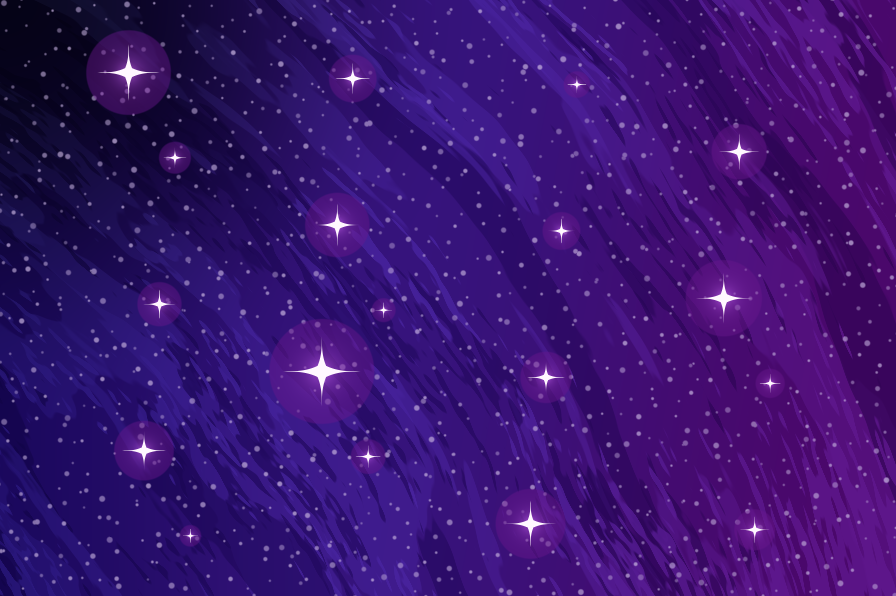
A WebGL 1 fragment shader for this background:

```glsl
precision highp float;
// Violet night sky: a dark-to-magenta gradient under curved dry-brush strokes,
// made of gradient noise stretched along arcs, with hashed grids of small dots
// and a loop of four-pointed stars sitting in translucent discs.

uniform vec2 u_resolution;

const int STAR_COUNT = 18;
const vec2 ARC_CENTER = vec2(-1.1, -0.8);

vec2 hash2(vec2 p) {
  vec3 h = fract(p.xyx * vec3(0.1031, 0.1030, 0.0973));
  h += dot(h, h.yzx + 33.33);
  return fract((h.xx + h.yz) * h.zy);
}

float cornerDot(vec2 cell, vec2 corner, vec2 f) {
  float angle = 6.2832 * hash2(cell + corner).x;
  return dot(vec2(cos(angle), sin(angle)), f - corner);
}

float gradientNoise(vec2 p) {
  vec2 cell = floor(p);
  vec2 f = p - cell;
  vec2 w = f * f * f * (f * (f * 6.0 - 15.0) + 10.0);
  float low = mix(cornerDot(cell, vec2(0, 0), f), cornerDot(cell, vec2(1, 0), f), w.x);
  float high = mix(cornerDot(cell, vec2(0, 1), f), cornerDot(cell, vec2(1, 1), f), w.x);
  return 1.4 * mix(low, high, w.y);
}

vec3 skyGradient(vec2 uv) {
  vec3 sky = mix(vec3(0.10, 0.03, 0.36), vec3(0.21, 0.075, 0.485),
                 smoothstep(-0.05, 0.42, uv.x));
  float magenta = smoothstep(0.5, 1.05, uv.x + 0.12 * (1.0 - uv.y));
  sky = mix(sky, vec3(0.29, 0.03, 0.42), magenta);
  float corner = 1.0 - smoothstep(0.0, 0.55, length((uv - vec2(0, 1)) * vec2(1.0, 0.75)));
  return mix(sky, vec3(0.02, 0.01, 0.09), corner);
}

// Broad stroke with a crisp, slightly ragged edge; q = (across, along).
float broadStroke(vec2 q, float frequency, float threshold, float px) {
  float n = gradientNoise(q * vec2(frequency, 1.3));
  n += 0.30 * gradientNoise(q * vec2(frequency * 3.0, 3.5));
  n += 0.10 * gradientNoise(q * vec2(frequency * 9.0, 14.0));
  float soft = px * frequency * 1.5;
  return smoothstep(threshold - soft, threshold + soft, n);
}

// Dry bristle marks, gathered where a slow noise is high.
float bristles(vec2 q, float frequency, float threshold, float px) {
  float n = gradientNoise(q * vec2(frequency, frequency * 0.11));
  n += 0.6 * gradientNoise(q * vec2(frequency * 1.9, frequency * 0.35));
  n += 1.3 * gradientNoise(q * vec2(5.0, 1.5) + 31.0);
  float soft = px * frequency * 0.8;
  return smoothstep(threshold - soft, threshold + soft, n);
}

vec3 paintStrokes(vec3 color, vec2 p, float px) {
  vec2 d = p - ARC_CENTER;
  vec2 q = vec2(length(d), 2.2 * atan(d.y, d.x));
  q.x += 0.03 * gradientNoise(p * 3.0);
  vec3 light = color * 1.12 + vec3(0.05, 0.06, 0.09);
  vec3 dark = color * vec3(0.62, 0.4, 0.76);
  color = mix(color, light, 0.45 * broadStroke(q + 3.0, 6.0, 0.12, px));
  color = mix(color, dark, 0.60 * broadStroke(q + 17.0, 9.0, 0.30, px));
  color = mix(color, light, 0.55 * broadStroke(q + 41.0, 14.0, 0.42, px));
  color = mix(color, dark, 0.65 * bristles(q + 59.0, 60.0, 0.62, px));
  return mix(color, light, 0.75 * bristles(q + 83.0, 70.0, 0.68, px));
}

// One dot per cell on a turned grid; returns its opacity.
float dots(vec2 p, float cellSize, float turn, float px) {
  float c = cos(turn);
  float s = sin(turn);
  vec2 g = mat2(c, s, -s, c) * p / cellSize + 50.0;
  vec2 cell = floor(g);
  vec2 traits = hash2(cell + 7.3);
  float radius = mix(0.0018, 0.0050, traits.x * traits.x);
  vec2 place = mix(vec2(0.13), vec2(0.87), hash2(cell + 91.7));
  float dist = length(g - cell - place) * cellSize;
  return mix(0.4, 0.75, traits.y) * smoothstep(px, -px, dist - radius) * step(0.06, traits.y);
}

// Tapered spike along x, centred on the origin.
float spike(vec2 d, float reach, float px) {
  float taper = max(0.0, 1.0 - abs(d.x) / reach);
  float halfWidth = 0.2 * reach * taper * taper * taper;
  return clamp((halfWidth - abs(d.y)) / px + 0.5, 0.0, 1.0) * smoothstep(0.0, 0.15, taper);
}

vec3 addStar(vec3 color, vec2 d, float radius, float px) {
  float dist = length(d);
  float disc = smoothstep(px, -px, dist - radius);
  float glow = exp(-4.5 * dist / radius) * disc;
  color = mix(color, vec3(0.40, 0.08, 0.54), 0.45 * disc);
  color = mix(color, vec3(0.78, 0.40, 0.96), 0.9 * glow);
  float rays = max(spike(d, radius * 0.75, px), spike(d.yx, radius * 0.68, px));
  return mix(color, vec3(1.0, 0.97, 1.0), rays);
}

void main() {
  float px = 1.0 / u_resolution.y;
  vec2 p = gl_FragCoord.xy * px;
  vec2 extent = u_resolution * px;
  vec3 color = paintStrokes(skyGradient(p / extent), p, px);

  float dotCover = max(dots(p, 0.041, 0.4, px), dots(p, 0.050, 1.1, px));
  color = mix(color, vec3(0.76, 0.68, 0.86), dotCover);

  // Evenly spread stars, from the largest to the smallest.
  for (int i = 0; i < STAR_COUNT; i++) {
    float k = float(i);
    vec2 place = mix(vec2(0.06), vec2(0.94), fract(vec2(0.34, 0.36) + k * vec2(0.7549, 0.5698)));
    float radius = mix(0.088, 0.018, sqrt(k / float(STAR_COUNT - 1)));
    color = addStar(color, p - place * extent, radius, px);
  }
  gl_FragColor = vec4(color, 1.0);
}
```
